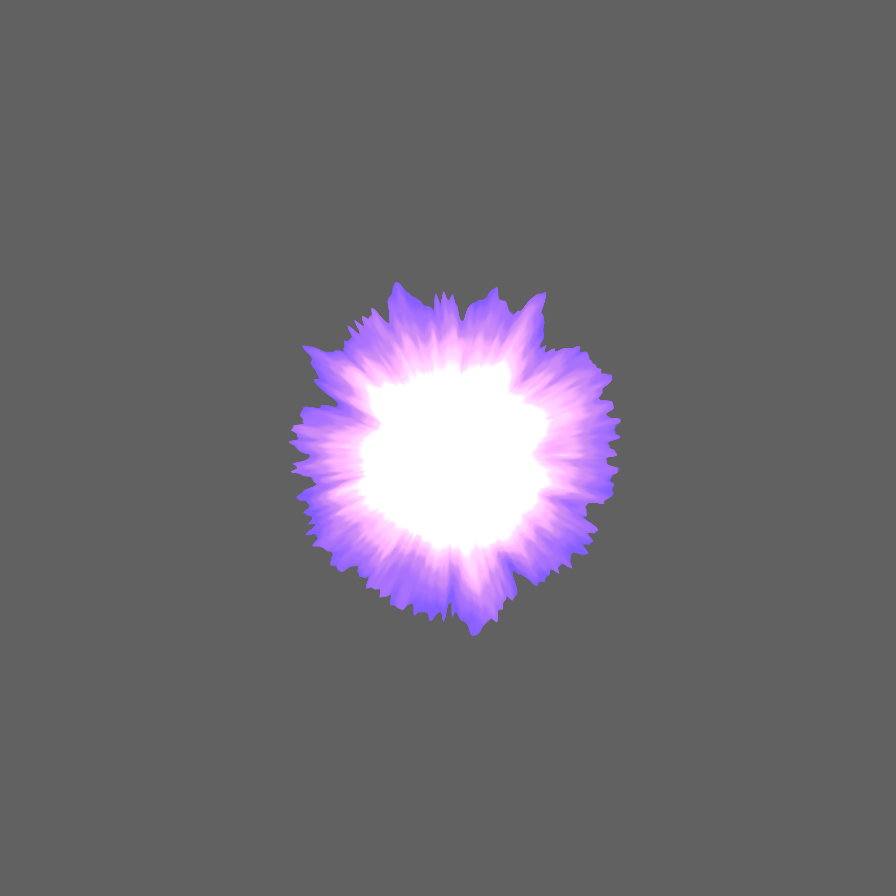
Give the GLSL for this background, as a WebGL 2 fragment shader.

```glsl
#version 300 es
precision highp float;

uniform vec2 u_resolution;
out vec4 outColor;

const float TAU = 6.2831853;

// Layout, in canvas units
const vec2 CENTER = vec2(0.505, 0.492);
const float EDGE_RADIUS = 0.178;
const float CORE_RADIUS = 0.099;
const float CORE_FOLLOW = 0.25;

// Directions of the flares and notches, in degrees
const vec4 FLARES = vec4(27.0, 62.0, 143.0, 277.0);
const vec4 SOFT_FLARES = vec4(41.0, 108.0, 172.0, 213.0);
const vec4 NOTCHES = vec4(48.0, 157.0, 191.0, 338.0);
const vec4 SOFT_NOTCHES = vec4(66.0, 84.0, 116.0, 298.0);
const float FLARE_HEIGHT = 0.024;
const float SOFT_FLARE_HEIGHT = 0.009;
const float NOTCH_DEPTH = 0.026;
const float SOFT_NOTCH_DEPTH = 0.018;

// Ragged rim and inner streaks
const float RIM_WAVES = 0.008;
const float RIM_TEETH = 0.009;
const float RIM_FRAY = 0.009;
const float CORE_WAVES = 0.014;
const float STREAK_STRENGTH = 0.38;

// Colours from the core outwards
const vec3 BACKGROUND = vec3(0.38);
const vec3 WHITE = vec3(1.0);
const vec3 BLUSH = vec3(1.0, 0.84, 1.0);
const vec3 PINK = vec3(0.99, 0.70, 1.0);
const vec3 ORCHID = vec3(0.80, 0.54, 0.97);
const vec3 VIOLET = vec3(0.66, 0.44, 0.99);
const vec3 RIM = vec3(0.52, 0.37, 1.0);

float hash(vec2 cell) {
    vec3 q = fract(cell.xyx * vec3(0.1031, 0.1030, 0.0973));
    q += dot(q, q.yzx + 33.33);
    return fract((q.x + q.y) * q.z);
}

// Value noise around the circle, closed after `count` cells; range -1 to 1
float ringNoise(float turn, float count, float y) {
    vec2 p = vec2(fract(turn) * count, y);
    vec2 cell = floor(p);
    vec2 f = p - cell;
    f = f * f * (3.0 - 2.0 * f);
    float next = mod(cell.x + 1.0, count);
    float low = mix(hash(cell), hash(vec2(next, cell.y)), f.x);
    float high = mix(hash(cell + vec2(0.0, 1.0)), hash(vec2(next, cell.y + 1.0)), f.x);
    return 2.0 * mix(low, high, f.y) - 1.0;
}

// Sum of four angular bumps
float bumps(float turn, vec4 degrees, float width) {
    vec4 d = fract(turn - degrees / 360.0 + 0.5) - 0.5;
    d *= TAU / width;
    return dot(exp(-d * d), vec4(1.0));
}

float rimRadius(float turn, float r) {
    float edge = EDGE_RADIUS;
    edge += FLARE_HEIGHT * bumps(turn, FLARES, 0.07);
    edge += SOFT_FLARE_HEIGHT * bumps(turn, SOFT_FLARES, 0.13);
    edge -= NOTCH_DEPTH * bumps(turn, NOTCHES, 0.075);
    edge -= SOFT_NOTCH_DEPTH * bumps(turn, SOFT_NOTCHES, 0.05);
    edge += RIM_WAVES * ringNoise(turn, 36.0, 3.0);
    edge += RIM_TEETH * ringNoise(turn, 100.0, 7.0 + r * 20.0);
    return edge + RIM_FRAY * ringNoise(turn, 240.0, 20.0 + r * 50.0);
}

float streaks(float turn, float r) {
    float sum = 0.0;
    float weight = 0.5;
    float count = 40.0;
    for (int i = 0; i < 3; i++) {
        sum += weight * ringNoise(turn, count, 40.0 + r * 22.0);
        weight *= 0.65;
        count *= 2.0;
    }
    return sum;
}

vec3 glowColor(float t) {
    vec3 color = mix(WHITE, BLUSH, smoothstep(0.0, 0.10, t));
    color = mix(color, PINK, smoothstep(0.10, 0.28, t));
    color = mix(color, ORCHID, smoothstep(0.28, 0.52, t));
    color = mix(color, VIOLET, smoothstep(0.52, 0.78, t));
    return mix(color, RIM, smoothstep(0.78, 1.1, t));
}

void main() {
    float side = min(u_resolution.x, u_resolution.y);
    vec2 p = (gl_FragCoord.xy - 0.5 * u_resolution) / side + 0.5 - CENTER;
    float r = length(p);
    float turn = fract(atan(p.y, p.x + 1e-6) / TAU);

    // Ragged outline and the softer core inside it
    float edge = rimRadius(turn, r);
    float core = CORE_RADIUS + CORE_FOLLOW * (edge - EDGE_RADIUS);
    core += CORE_WAVES * ringNoise(turn, 18.0, 60.0);

    // Streaks bend the radial gradient, fading out in the core
    float t = (r - core) / max(edge - core, 0.02);
    t += STREAK_STRENGTH * streaks(turn, r) * smoothstep(-0.1, 0.45, t);

    float pixel = 1.0 / side;
    float cover = smoothstep(-pixel, pixel, edge - r);
    outColor = vec4(mix(BACKGROUND, glowColor(t), cover), 1.0);
}
```
